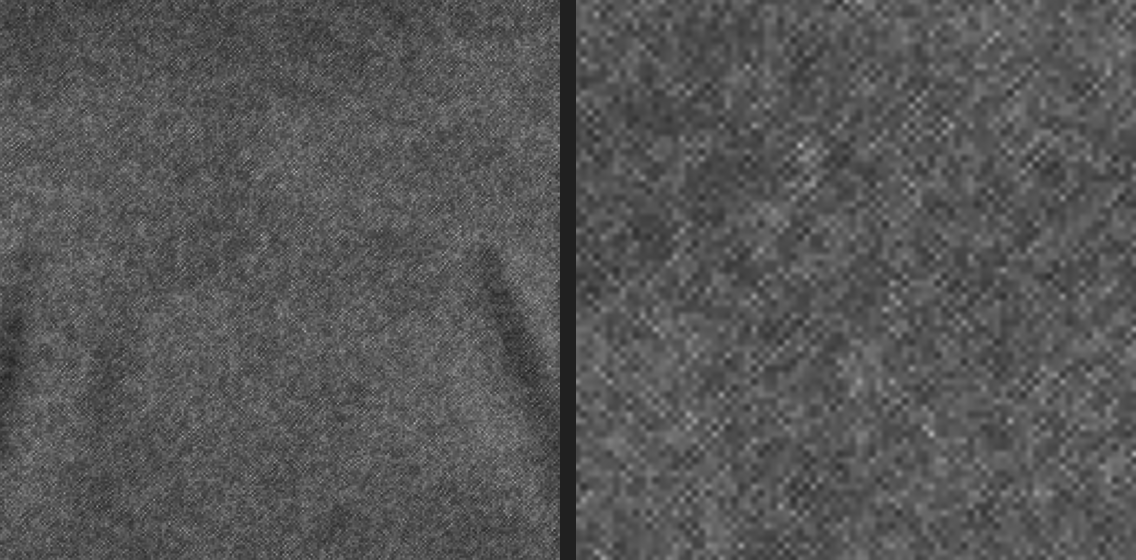
Left, the full canvas; right, a detail of the centre.
This texture is drawn by a WebGL 2 fragment shader. Its source:

```glsl
#version 300 es
precision highp float;
precision highp int;
// Grey melange cloth on a square grid of stitches. Each stitch takes its tone
// from yarn speckle and two diagonal twills that fade in and out in patches;
// tones blend smoothly between stitches. Broad soft folds shade the cloth.

uniform vec2 u_resolution;
out vec4 fragColor;

const float TAU = 6.2831853;
const float BASE_GREY = 0.341;
const float STITCHES = 256.0;       // per canvas width
const float SPECKLE_DEPTH = 0.170;
const float TWILL_FREQ = 142.0;     // ribs per canvas width
const float TWILL_WOBBLE = 0.7;     // rib displacement, in ribs
const float TWILL_DEPTH = 0.145;
const float CROSS_DEPTH = 0.105;
const float BREAK_FREQ = 95.0;      // breaks along the ribs
const float PATCH_FREQ = 40.0;
const vec2  FIBRE_FREQ = vec2(125.0, 250.0); // along and across the ribs
const float FIBRE_DEPTH = 0.125;
const float MOTTLE_FREQ = 55.0;
const float MOTTLE_DEPTH = 0.070;
const float CLOUD_DEPTH = 0.055;
const float BLOTCH_DEPTH = 0.030;
const float HIGHLIGHT = 1.3;        // extra lift of bright fibres

// Integer hash of a lattice cell, from 0 to 1.
float hash(ivec2 cell) {
    uvec2 q = uvec2(cell) * uvec2(1597u, 3571u);
    uint h = q.x ^ (q.y * 2917u + 7919u);
    h = (h ^ (h >> 15)) * 0x2c1b3c6du;
    h = (h ^ (h >> 12)) * 0x297a2d39u;
    h ^= h >> 15;
    return float(h >> 8) / 16777216.0;
}

// Value noise, centred on zero.
float noise(vec2 p) {
    ivec2 cell = ivec2(floor(p));
    vec2 f = fract(p);
    f = f * f * (3.0 - 2.0 * f);
    float low = mix(hash(cell), hash(cell + ivec2(1, 0)), f.x);
    float high = mix(hash(cell + ivec2(0, 1)), hash(cell + ivec2(1, 1)), f.x);
    return mix(low, high, f.y) - 0.5;
}

// Soft ridge around the segment from a to b.
float fold(vec2 p, vec2 a, vec2 b, float width) {
    vec2 axis = b - a;
    float t = clamp(dot(p - a, axis) / dot(axis, axis), 0.0, 1.0);
    vec2 offset = (p - a - axis * t) / width;
    return exp(-dot(offset, offset));
}

// Broad light and shade of the draped cloth.
float drape(vec2 p) {
    float shade = CLOUD_DEPTH * noise(p * 6.0 + 3.7);
    shade += BLOTCH_DEPTH * noise(p * 17.0 + 8.1);
    shade -= 0.045 * smoothstep(0.82, 1.0, p.y);
    shade -= 0.025 * (1.0 - smoothstep(0.0, 0.25, p.y));
    // Left side
    shade -= 0.060 * fold(p, vec2(0.045, 0.54), vec2(-0.005, 0.20), 0.024);
    shade -= 0.060 * fold(p, vec2(0.030, 0.42), vec2(-0.005, 0.20), 0.024);
    shade -= 0.035 * fold(p, vec2(0.235, 0.48), vec2(0.140, 0.04), 0.040);
    // Right side
    shade -= 0.065 * fold(p, vec2(0.868, 0.54), vec2(1.000, 0.18), 0.034);
    shade -= 0.040 * fold(p, vec2(0.885, 0.47), vec2(0.935, 0.34), 0.032);
    shade += 0.045 * fold(p, vec2(0.915, 0.55), vec2(0.985, 0.39), 0.030);
    shade += 0.040 * fold(p, vec2(0.835, 0.32), vec2(0.950, 0.08), 0.050);
    shade -= 0.030 * fold(p, vec2(1.000, 0.70), vec2(0.990, 0.65), 0.025);
    return shade;
}

// Ribs across one diagonal, shifted and broken by noise.
float twill(float across, vec2 p) {
    float strength = 0.55 + 1.6 * noise(p * BREAK_FREQ);
    float shift = TWILL_WOBBLE * noise(p * PATCH_FREQ + 7.7);
    return strength * sin(TAU * (across * TWILL_FREQ + shift));
}

// Tone of one stitch relative to the cloth.
float stitchTone(ivec2 stitch) {
    vec2 p = vec2(stitch) / STITCHES;
    vec2 diagonal = vec2(p.x + p.y, p.y - p.x) * 0.70711;
    float patches = smoothstep(-0.4, 0.4, noise(p * PATCH_FREQ + 11.3));
    float tone = SPECKLE_DEPTH * (hash(stitch + 911) - 0.5);
    tone += TWILL_DEPTH * patches * twill(diagonal.y, p);
    tone += CROSS_DEPTH * (1.0 - patches) * twill(diagonal.x, p + 5.1);
    tone += FIBRE_DEPTH * noise(diagonal * FIBRE_FREQ);
    tone += MOTTLE_DEPTH * noise(p * MOTTLE_FREQ + 29.3);
    return tone;
}

// Smooth blend of the four nearest stitches.
float weave(vec2 p) {
    vec2 grid = p * STITCHES - 0.5;
    ivec2 stitch = ivec2(floor(grid));
    vec2 f = smoothstep(0.0, 1.0, fract(grid));
    float low = mix(stitchTone(stitch), stitchTone(stitch + ivec2(1, 0)), f.x);
    float high = mix(stitchTone(stitch + ivec2(0, 1)), stitchTone(stitch + 1), f.x);
    return mix(low, high, f.y);
}

void main() {
    vec2 p = gl_FragCoord.xy / u_resolution;
    float shade = drape(p);
    float detail = weave(p);
    detail += HIGHLIGHT * detail * detail;
    // Deep folds also mute the weave a little.
    float grey = BASE_GREY + shade + detail * (1.0 + 2.0 * min(shade, 0.0));
    fragColor = vec4(vec3(clamp(grey, 0.0, 1.0)), 1.0);
}
```
